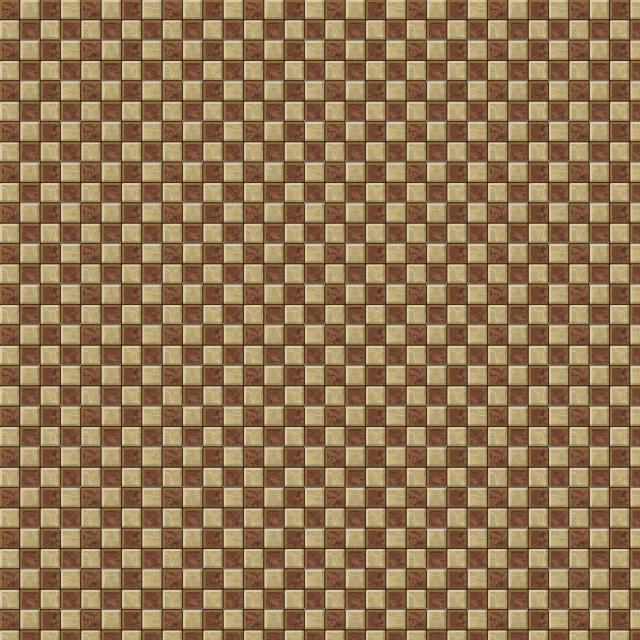
A Shadertoy shader for this pattern:

```glsl
// Checkerboard of small bevelled marble tiles, cream and brown, with dark grout
#define TILES 31.47
#define GROUT 0.06
#define CORNER 0.05
#define BEVEL 0.10
#define VEIN_SCALE 3.2
#define CREAM vec3(0.73, 0.65, 0.45)
#define CREAM_LIGHT vec3(0.84, 0.79, 0.66)
#define BROWN vec3(0.44, 0.275, 0.195)
#define BROWN_LIGHT vec3(0.58, 0.40, 0.28)
#define GOLD vec3(0.60, 0.45, 0.23)
#define GROUT_DARK vec3(0.25, 0.18, 0.11)
#define GROUT_GREY vec3(0.45, 0.45, 0.45)

float hash(vec2 p) {
    return fract(sin(dot(p, vec2(127.1, 311.7))) * 43758.5453);
}

float noise(vec2 p) {
    vec2 i = floor(p), f = fract(p);
    f = f * f * (3.0 - 2.0 * f);
    return mix(mix(hash(i), hash(i + vec2(1, 0)), f.x),
               mix(hash(i + vec2(0, 1)), hash(i + vec2(1, 1)), f.x), f.y);
}

float fbm(vec2 p) {
    float sum = 0.0, amp = 0.55;
    for (int k = 0; k < 3; k++) {
        sum += amp * noise(p);
        p = mat2(1.6, 1.2, -1.2, 1.6) * p + 7.3;
        amp *= 0.5;
    }
    return sum;
}

// Thin bright ridge where the noise crosses its middle value
float vein(vec2 p, float width) {
    return 1.0 - smoothstep(0.0, width, abs(noise(p) - 0.5));
}

float roundBox(vec2 p, float halfSize, float r) {
    vec2 q = abs(p) - halfSize + r;
    return length(max(q, 0.0)) + min(max(q.x, q.y), 0.0) - r;
}

vec3 creamTile(vec2 m, float lit, float shade) {
    float cloud = fbm(m * 1.3);
    vec3 c = CREAM * (0.90 + 0.22 * cloud);
    float veins = max(vein(m * 0.8, 0.07), 0.7 * vein(m.yx * 1.1 + 19.0, 0.06));
    c = mix(c, CREAM_LIGHT, 0.65 * veins);
    c = mix(c, CREAM_LIGHT * 1.04, 0.85 * lit);
    return c * (1.0 - 0.16 * shade);
}

vec3 brownTile(vec2 m, float lit, float shade) {
    float cloud = fbm(m * 1.5);
    vec3 c = mix(BROWN, BROWN_LIGHT, 0.75 * smoothstep(0.48, 0.72, cloud));
    c = mix(c, BROWN_LIGHT, 0.5 * vein(m + 31.0, 0.06));
    c *= 1.0 - 0.25 * vein(m.yx * 1.2 + 53.0, 0.07);
    c = mix(c, GOLD, 0.85 * lit);
    return mix(c, GOLD * 0.85, 0.35 * shade);
}

void mainImage(out vec4 fragColor, in vec2 fragCoord) {
    // Tile coordinates, counted from the top left
    vec2 p = vec2(fragCoord.x, iResolution.y - fragCoord.y) / iResolution.y * TILES;
    float px = TILES / iResolution.y;
    p += 0.5 * GROUT;
    vec2 cell = floor(p), f = fract(p);
    bool isBrown = mod(cell.x + cell.y, 2.0) < 0.5;

    // Marble figure recurs every four columns and two rows
    vec2 seed = mod(cell, vec2(4.0, 2.0));
    vec2 m = f * VEIN_SCALE + seed * vec2(17.0, 29.0) + 3.0;

    // Light bevel on top and left, shaded bevel on bottom and right
    float soft = max(px, 0.05) * 0.5;
    float inset = 0.5 * GROUT + BEVEL;
    float lit = 1.0 - smoothstep(inset - soft, inset + soft, min(f.x, f.y));
    float shade = smoothstep(1.0 - inset - soft, 1.0 - inset + soft, max(f.x, f.y));
    vec3 face = isBrown ? brownTile(m, lit, shade) : creamTile(m, lit, shade);

    // Grout, greyer above the cream tiles of every second row
    float row = floor(p.y + 0.5);
    float nearRow = 1.0 - smoothstep(GROUT, GROUT + px, abs(p.y - row));
    float greyLine = step(mod(row, 2.0), 0.5) * step(0.5, mod(cell.x + row, 2.0));
    vec3 grout = mix(GROUT_DARK, GROUT_GREY, nearRow * greyLine);

    float d = roundBox(f - 0.5, 0.5 - 0.5 * GROUT, CORNER);
    float cover = smoothstep(-0.6 * px, 0.6 * px, d);
    fragColor = vec4(mix(face, grout, cover), 1.0);
}
```
